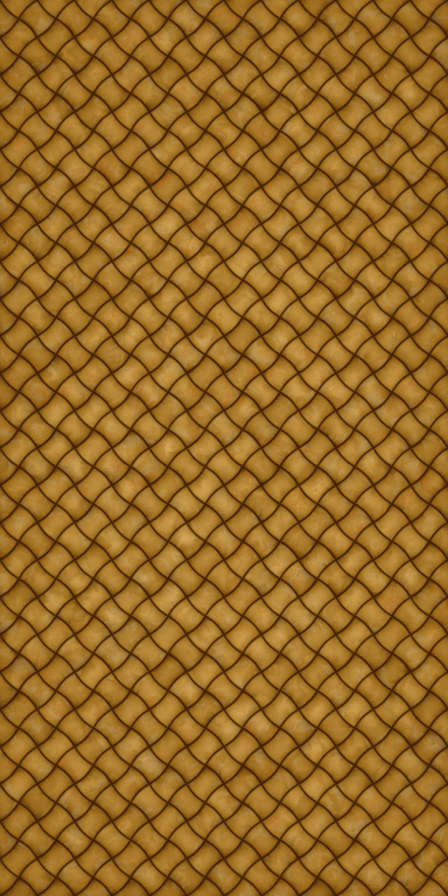
Reproduce this pattern procedurally as a Shadertoy shader.

```glsl
const float PI = 3.14159265;

float hash(vec2 p) {
    return fract(sin(dot(p, vec2(127.1, 311.7))) * 43758.5453);
}

float noise(vec2 p) {
    vec2 i = floor(p), f = fract(p);
    f = f * f * (3.0 - 2.0 * f);
    return mix(mix(hash(i), hash(i + vec2(1, 0)), f.x),
               mix(hash(i + vec2(0, 1)), hash(i + vec2(1, 1)), f.x), f.y);
}

float fbm(vec2 p) {
    float sum = 0.0, amp = 0.5;
    for (int i = 0; i < 4; i++) {
        sum += amp * noise(p);
        p = mat2(1.6, 1.2, -1.2, 1.6) * p + 7.3;
        amp *= 0.5;
    }
    return sum;
}

// Dark seam brown through ochre to straw highlight
vec3 strawRamp(float t) {
    vec3 low = mix(vec3(0.24, 0.09, 0.0), vec3(0.59, 0.40, 0.10), clamp(t * 2.0, 0.0, 1.0));
    return mix(low, vec3(0.81, 0.63, 0.31), clamp(t * 2.0 - 1.0, 0.0, 1.0));
}

void mainImage(out vec4 fragColor, in vec2 fragCoord) {
    vec2 uv = fragCoord / iResolution.xy;
    vec2 grid = uv * vec2(12.0, 24.0);
    float pixel = 24.0 / iResolution.y;

    // Diagonal lattice whose edges bulge around each upper strand
    vec2 diag = vec2(grid.x + grid.y, grid.x - grid.y);
    vec2 weave = diag + 0.07 * vec2(1, -1) * cos(PI * diag) * sin(PI * diag.yx);
    vec2 cell = floor(weave), f = fract(weave);
    bool crossing = mod(cell.x + cell.y, 2.0) > 0.5;
    vec2 strand = crossing ? f.yx : f;  // x across, y along

    // Rounded profile, dipping at both ends
    vec2 arch = 4.0 * strand * (1.0 - strand);
    float tone = 0.12 + 0.68 * pow(arch.x, 0.28) * pow(arch.y, 0.45);
    tone += 0.10 * (f.x - f.y) * (crossing ? 1.0 : -1.0);
    tone += 0.08 * (hash(cell) - 0.5);

    // Marbled grain, shifted for each strand segment
    vec2 p = strand * vec2(2.4, 1.5) + 40.0 * vec2(hash(cell + 3.1), hash(cell + 8.7));
    vec2 warp = vec2(fbm(p), fbm(p + 5.2));
    float marble = fbm(p + 2.8 * warp);
    tone += 0.45 * (marble - 0.47);

    // Darkened border of the whole panel
    vec2 border = uv * (1.0 - uv) * 4.0;
    tone *= mix(0.72, 1.06, pow(border.x * border.y, 0.3));
    vec3 color = strawRamp(tone);

    // Pale wisps and rusty veins
    float body = smoothstep(0.05, 0.3, min(arch.x, arch.y));
    float wisp = smoothstep(0.50, 0.72, fbm(p * 1.4 + 3.0 * warp.yx + 11.0));
    color = mix(color, vec3(0.76, 0.62, 0.38) * (0.5 + 0.6 * tone), 0.55 * wisp * body);
    float vein = 1.0 - smoothstep(0.0, 0.035, abs(fbm(p + 3.5 * warp + 23.0) - 0.5));
    float rust = smoothstep(0.55, 0.8, noise(p * 0.8 + 17.0));
    color = mix(color, vec3(0.76, 0.40, 0.10), 0.5 * vein * rust * body);

    // Narrow shadow seam between strands
    vec2 gap = min(f, 1.0 - f);
    float seam = smoothstep(0.0, 0.05 + pixel, min(gap.x, gap.y));
    color = mix(vec3(0.24, 0.11, 0.01), color, 0.25 + 0.75 * seam);

    fragColor = vec4(clamp(color, 0.0, 1.0), 1.0);
}
```
